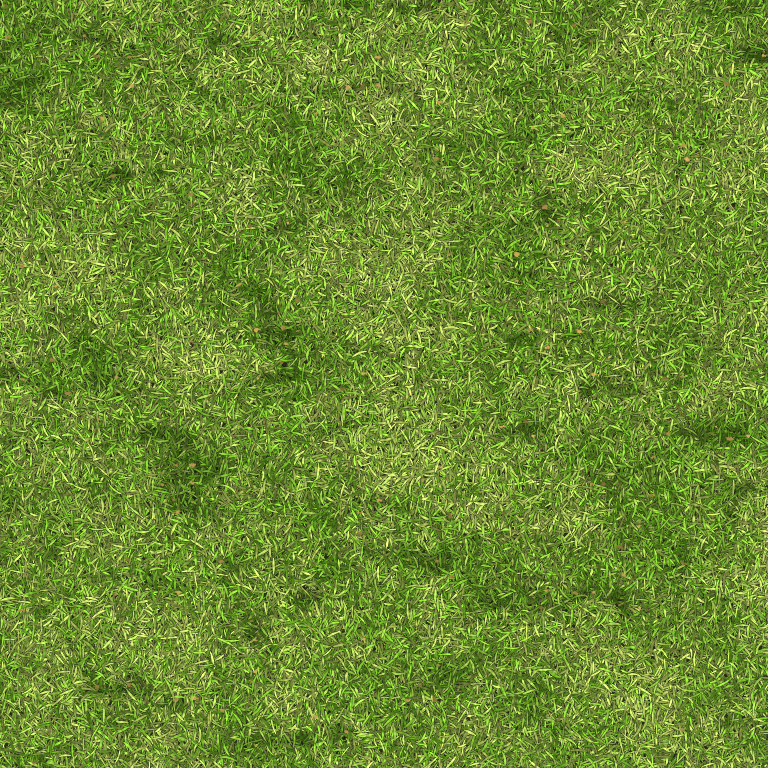
This texture is drawn by a Shadertoy shader. Its source:

```glsl
#define LAYERS 11
#define CELL 0.011
#define HALF_WIDTH 0.0012
#define SHADOW 0.36
#define PATCH_FREQ 6.0
#define SPECK_CELL 0.020
#define LUSH_DARK vec3(0.26, 0.44, 0.07)
#define LUSH_LIGHT vec3(0.64, 0.96, 0.25)
#define DRY_DARK vec3(0.42, 0.45, 0.21)
#define DRY_LIGHT vec3(0.89, 1.00, 0.47)
#define SOIL vec3(0.16, 0.17, 0.09)
#define STRAW vec3(0.76, 0.60, 0.33)

vec4 hash4(vec3 p) {
    vec4 q = fract(p.xyzx * vec4(0.1031, 0.1030, 0.0973, 0.1099));
    q += dot(q, q.wzxy + 33.33);
    return fract((q.xxyz + q.yzzw) * q.zywx);
}

float gradientDot(vec2 corner, vec2 offset) {
    float angle = 6.2832 * hash4(vec3(corner, 71.0)).x;
    return dot(vec2(cos(angle), sin(angle)), offset);
}

float gradientNoise(vec2 p) {
    vec2 i = floor(p), f = fract(p);
    vec2 u = f * f * f * (f * (f * 6.0 - 15.0) + 10.0);
    float low = mix(gradientDot(i, f), gradientDot(i + vec2(1, 0), f - vec2(1, 0)), u.x);
    float high = mix(gradientDot(i + vec2(0, 1), f - vec2(0, 1)),
                     gradientDot(i + vec2(1, 1), f - vec2(1, 1)), u.x);
    return mix(low, high, u.y);
}

// Signed distance to a slightly bent, tapering blade centred on the origin
float bladeDistance(vec2 p, float tilt, float halfLength, float bend, float halfWidth) {
    float c = cos(tilt), s = sin(tilt);
    vec2 q = vec2(c * p.x - s * p.y, s * p.x + c * p.y);
    float t = clamp(q.y / halfLength, -1.0, 1.0);
    q.x += bend * halfLength * (t * t - 0.3);
    float overshoot = max(abs(q.y) - halfLength, 0.0);
    return length(vec2(q.x, overshoot)) - halfWidth * (1.0 - 0.6 * t * t);
}

vec3 bladeColor(float shade, float dryness) {
    vec3 lush = mix(LUSH_DARK, LUSH_LIGHT, shade);
    vec3 dry = mix(DRY_DARK, DRY_LIGHT, shade);
    return mix(lush, dry, dryness);
}

// One scattered layer of blades, each with a dark rim, over the layers below
vec3 addBlades(vec3 color, vec2 uv, float layer, float dryPatch, float pixel) {
    vec2 p = uv / CELL + layer * vec2(0.37, 0.61);
    vec2 home = floor(p);
    for (int y = -1; y <= 1; y++)
    for (int x = -1; x <= 1; x++) {
        vec2 cell = home + vec2(x, y);
        vec4 place = hash4(vec3(cell + 17.0, layer * 7.3 + 1.0));
        vec4 look = hash4(vec3(cell + 53.0, layer * 5.9 + 31.0));
        vec2 local = (p - cell - place.xy) * CELL;

        float lean = place.z * 2.0 - 1.0;
        float tilt = 1.5708 * lean * mix(1.0, abs(lean), 0.3);
        float halfLength = CELL * mix(0.4, 1.0, place.w);
        float halfWidth = HALF_WIDTH * mix(0.7, 1.3, look.w);
        float d = bladeDistance(local, tilt, halfLength, (look.z - 0.5) * 0.4, halfWidth);

        float rim = 1.0 - smoothstep(0.0, HALF_WIDTH + pixel * 0.5, d);
        float cover = 1.0 - smoothstep(-0.5 * pixel, 0.5 * pixel, d);
        float shade = clamp(look.x + 0.25 * dryPatch, 0.0, 1.0);
        float dryness = clamp(0.42 + 0.9 * dryPatch + 1.8 * (look.y - 0.5), 0.0, 1.0);
        color = mix(color, SOIL, SHADOW * rim);
        color = mix(color, bladeColor(shade, dryness), cover);
    }
    return color;
}

// Withered leaves, mostly lying in the hollows
vec3 addSpecks(vec3 color, vec2 uv, float hollow, float pixel) {
    vec2 p = uv / SPECK_CELL;
    vec4 h = hash4(vec3(floor(p), 97.0));
    vec2 local = (fract(p) - mix(vec2(0.25), vec2(0.75), h.xy)) * SPECK_CELL;
    float radius = mix(0.0014, 0.0032, h.w);
    float d = length(local * vec2(0.8, 1.2)) - radius;
    d += 0.003 * gradientNoise(uv * 260.0);
    float present = step(h.z, 0.03 + 0.5 * hollow);
    float cover = 1.0 - smoothstep(-pixel, pixel, d);
    return mix(color, STRAW * mix(0.7, 1.25, h.x), 0.85 * cover * present);
}

void mainImage(out vec4 fragColor, in vec2 fragCoord) {
    vec2 uv = fragCoord / iResolution.y;
    float pixel = 1.0 / iResolution.y;

    // Broad dry patches and flat, shaded hollows
    vec2 stretched = uv * vec2(1.0, 1.3);
    float dryPatch = gradientNoise(stretched * PATCH_FREQ + 3.4)
                   + 0.6 * gradientNoise(stretched * PATCH_FREQ * 2.6 + 9.7)
                   + 0.4 * gradientNoise(stretched * PATCH_FREQ * 6.0 + 21.3);
    float hollow = gradientNoise(uv * vec2(8.0, 18.0) + 40.6)
                 + 0.5 * gradientNoise(uv * vec2(25.0, 42.0) + 5.2);
    hollow = smoothstep(0.2, 0.65, hollow - 0.3 * dryPatch);

    vec3 color = SOIL;
    for (int i = 0; i < LAYERS; i++)
        color = addBlades(color, uv, float(i), dryPatch - 0.3 * hollow, pixel);

    // Fine mottling breaks up the flat blades
    color *= 1.0 + 0.35 * gradientNoise(uv * 210.0 + 0.3);
    color *= 1.0 - 0.2 * hollow;
    color = addSpecks(color, uv, hollow, pixel);
    fragColor = vec4(clamp(color, 0.0, 1.0), 1.0);
}
```
